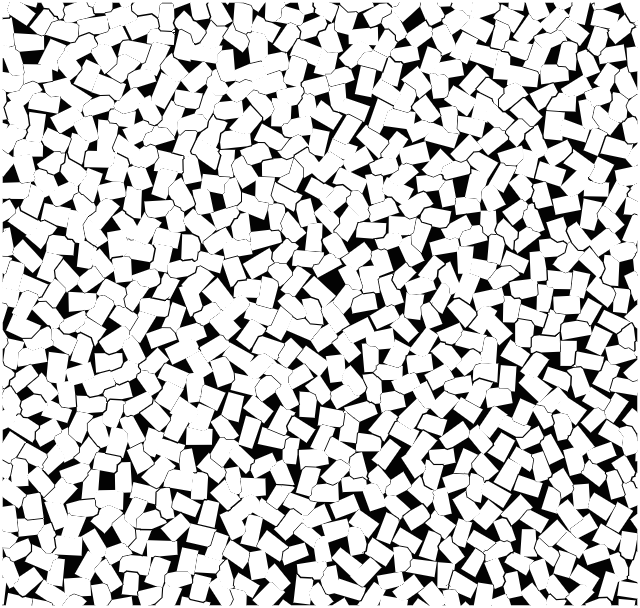
A Shadertoy shader for this pattern:

```glsl
const float TILES_PER_HEIGHT = 26.4;
const float GRID_TURN = 0.45;              // radians
const vec2  HALF_SIZE = vec2(0.615, 0.375); // in grid cells
const float SIZE_SPREAD = 0.22;
const float ANGLE_SPREAD = 1.6;
const float JITTER = 0.34;
const float DRIFT = 0.18;
const float TAPER = 0.16;
const vec2  SEAM_RANGE = vec2(-0.022, 0.034); // half widths; negative ones merge
const float DENSITY_SLOPE = 0.08;          // sparser towards the lower right
const float MARGIN = 0.0045;
const vec3  INK = vec3(0.01);
const vec3  PAPER = vec3(1.0);

float hash(vec2 p, float seed) {
    return fract(sin(dot(p, vec2(127.1, 311.7)) + seed * 74.7) * 43758.5);
}

mat2 rotation(float a) {
    float c = cos(a), s = sin(a);
    return mat2(c, s, -s, c);
}

// Distance to a tapered tile in xy, its outward normal in zw
vec4 tileDistance(vec2 p, vec2 halfSize, float taper) {
    vec2 side = vec2(p.x < 0.0 ? -1.0 : 1.0, p.y < 0.0 ? -1.0 : 1.0);
    float dEnd = abs(p.x) - halfSize.x;
    float dLong = abs(p.y) - halfSize.y - taper * p.x;
    return dEnd > dLong ? vec4(dEnd, 0.0, side.x, 0.0)
                        : vec4(dLong, 0.0, normalize(vec2(-taper, side.y)));
}

// Places the tile of one cell; y of the result holds its random id
vec4 tileAt(vec2 cell, vec2 p, float fill) {
    vec2 jitter = vec2(hash(cell, 1.0), hash(cell, 2.0)) - 0.5;
    vec2 drift = sin(cell.yx * vec2(0.83, 0.71) + vec2(0.4, 2.1));
    vec2 center = cell + 0.5 + JITTER * jitter + DRIFT * drift;

    // Neighbours alternate by a quarter turn so that they pack closely
    float quarter = mod(cell.x + cell.y, 2.0) * 1.5708;
    mat2 turn = rotation(quarter + ANGLE_SPREAD * (hash(cell, 3.0) - 0.5));

    vec2 spread = vec2(hash(cell, 4.0), hash(cell, 5.0)) - 0.5;
    vec2 halfSize = HALF_SIZE * fill * (1.0 + SIZE_SPREAD * spread);
    float taper = TAPER * (hash(cell, 6.0) - 0.5);

    vec4 tile = tileDistance(transpose(turn) * (p - center), halfSize, taper);
    return vec4(tile.x, hash(cell, 7.0), turn * tile.zw);
}

void mainImage(out vec4 fragColor, in vec2 fragCoord) {
    vec2 uv = fragCoord / iResolution.y;
    float aspect = iResolution.x / iResolution.y;
    float pixel = TILES_PER_HEIGHT / iResolution.y;
    vec2 p = rotation(GRID_TURN) * uv * TILES_PER_HEIGHT;
    float fill = 1.0 - DENSITY_SLOPE * (uv.x - uv.y);

    // The two nearest tiles
    vec4 first = vec4(1e3, 0.0, 1.0, 0.0);
    vec4 second = first;
    for (int j = -1; j <= 1; j++) {
        for (int i = -1; i <= 1; i++) {
            vec4 tile = tileAt(floor(p) + vec2(i, j), p, fill);
            if (tile.x < first.x) {
                second = first;
                first = tile;
            } else if (tile.x < second.x) {
                second = tile;
            }
        }
    }

    // Overlaps are split by a thin seam along the bisector
    float seamDistance = (second.x - first.x) / max(length(first.zw - second.zw), 0.1);
    float seam = mix(SEAM_RANGE.x, SEAM_RANGE.y, fract(first.y + second.y));
    float inside = min(-first.x, seamDistance - seam);
    float cover = clamp(inside / pixel + 0.5, 0.0, 1.0);

    // White border around the field
    vec2 toEdge = min(uv, vec2(aspect, 1.0) - uv);
    float border = (MARGIN - min(toEdge.x, toEdge.y)) * iResolution.y;
    cover = max(cover, clamp(border + 0.5, 0.0, 1.0));

    fragColor = vec4(mix(INK, PAPER, cover), 1.0);
}
```
